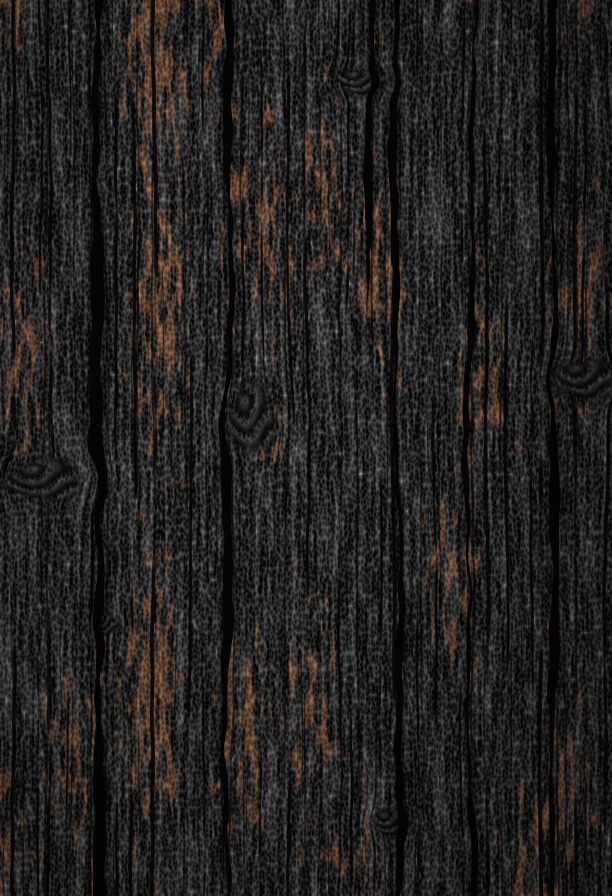
Give the GLSL for this texture, as a Shadertoy shader.

```glsl
const float CHAR_TONE = 0.172;      // mean brightness of the charred face
const float GRAIN_DEPTH = 0.27;
const float FIBRE_DEPTH = 0.21;
const float STRAND_DEPTH = 0.16;
const float RUST_LEVEL = 0.79;      // higher leaves less bare wood
const float RUST_SOFTNESS = 0.09;
const float KNOT_PUSH = 0.6;
const vec3 CHAR_TINT = vec3(1.0, 0.99, 1.01);
const vec3 RUST_COLOR = vec3(0.47, 0.315, 0.225);
const vec3 CRACK_COLOR = vec3(0.014, 0.014, 0.016);

// x position, half width, lowest point
const vec3 SPLITS[6] = vec3[6](
    vec3(0.109, 0.0075, -1.0), vec3(0.254, 0.0058, -1.0), vec3(0.443, 0.0045, -1.0),
    vec3(0.525, 0.0036, -1.0), vec3(0.617, 0.0052, -1.0), vec3(0.412, 0.0040, 0.62));

// centre, radii
const vec4 KNOTS[6] = vec4[6](
    vec4(0.282, 0.531, 0.029, 0.040), vec4(0.050, 0.464, 0.046, 0.024),
    vec4(0.655, 0.577, 0.038, 0.024), vec4(0.404, 0.909, 0.032, 0.016),
    vec4(0.437, 0.082, 0.024, 0.016), vec4(0.118, 0.303, 0.016, 0.014));

vec2 hash2(vec2 p) {
    vec3 a = fract(p.xyx * vec3(0.1031, 0.1030, 0.0973));
    a += dot(a, a.yzx + 33.33);
    return fract((a.xx + a.yz) * a.zy);
}

// Cellular noise: distance to the nearest scattered point
float cells(vec2 p) {
    vec2 cell = floor(p), f = fract(p);
    float nearest = 4.0;
    for (int j = -1; j <= 1; j++)
    for (int i = -1; i <= 1; i++) {
        vec2 o = vec2(i, j);
        vec2 d = o + hash2(cell + o + 57.0) - f;
        nearest = min(nearest, dot(d, d));
    }
    return sqrt(nearest);
}

float wander(float y, float phase) {
    return 0.55 * sin(6.0 * y + phase) + 0.3 * sin(19.0 * y + phase * 2.3)
         + 0.15 * sin(67.0 * y + phase * 4.1);
}

// Broken hairline cracks, about one per column
float hairlines(vec2 p, float spacing, float halfWidth, float edge, float seed) {
    float column = floor(p.x / spacing), mask = 0.0;
    for (int i = -1; i <= 1; i++) {
        float id = column + float(i);
        vec2 h = hash2(vec2(id + 11.0, seed));
        float x = (id + 0.15 + 0.7 * h.x) * spacing + 0.0025 * wander(p.y, h.y * 40.0);
        float run = smoothstep(-0.35, 0.25, wander(p.y * 1.3, h.x * 60.0) + h.y - 0.5);
        float w = halfWidth * (0.5 + 0.7 * h.y) * run;
        float line = 1.0 - smoothstep(w - edge, w + edge, abs(p.x - x));
        mask = max(mask, line * run);
    }
    return mask;
}

void mainImage(out vec4 fragColor, in vec2 fragCoord) {
    vec2 uv = fragCoord / iResolution.xy;
    vec2 p = fragCoord / iResolution.y;
    float edge = 0.7 / iResolution.y;
    float grain = cells(p * vec2(290.0, 170.0));

    // Knots push the fibres aside and carry curved ridges
    vec2 q = p;
    float knot = 0.0, ridges = 0.0, rimRust = 0.0;
    for (int i = 0; i < 6; i++) {
        vec4 k = KNOTS[i];
        vec2 d = (p - k.xy) / k.zw;
        float r = length(d) + 0.12 * sin(3.0 * atan(d.y, d.x) + float(i));
        q.x -= d.x * k.z * KNOT_PUSH * exp(-dot(d, d));
        float inside = 1.0 - smoothstep(0.65, 1.15, r);
        float bowl = length(d + vec2(0.25, -0.55));
        float wave = sin(bowl * 13.0 + 1.5 * sin(d.x * 4.0 + d.y * 2.0) + 2.0 * grain);
        ridges = mix(ridges, 0.5 + 0.5 * wave, inside);
        knot = max(knot, inside);
        float band = smoothstep(0.75, 1.0, r) * (1.0 - smoothstep(1.1, 1.6, r));
        rimRust += band * smoothstep(-0.1, 0.7, d.x - 0.6 * d.y) * smoothstep(0.026, 0.038, k.w);
    }
    q.x += 0.002 * wander(q.y, q.x * 9.0);

    // Stretched cells make the wood fibres
    float fibre = cells(q * vec2(150.0, 8.0));
    float strand = cells(q * vec2(250.0, 32.0) + 19.0);
    float flake = cells(q * vec2(105.0, 24.0) + 41.0);
    float patches = 1.0 - cells(q * vec2(10.0, 2.6) + 7.0);

    // Long splits with ragged walls
    float split = 0.0, wall = 0.0;
    for (int i = 0; i < 6; i++) {
        vec3 s = SPLITS[i];
        float phase = float(i) * 2.7 + 0.6;
        float d = q.x - s.x - 0.0055 * wander(q.y, phase);
        float w = s.y * (0.72 + 0.5 * wander(q.y * 1.7, phase * 3.1));
        w *= smoothstep(s.z, s.z + 0.15, q.y);
        float gap = abs(d + 0.003 * (flake - 0.47)) - w;
        split = max(split, (1.0 - smoothstep(-edge, edge, gap)) * step(s.z, q.y));
        wall = max(wall, exp(-max(gap, 0.0) / 0.005) * step(s.z, q.y));
    }
    float hair = max(hairlines(q, 0.024, 0.0019, edge, 3.0),
                     0.7 * hairlines(q, 0.0125, 0.0010, edge, 8.0));
    hair *= 1.0 - 0.8 * knot;

    // Charred surface
    float tone = CHAR_TONE + GRAIN_DEPTH * (grain - 0.47)
               + FIBRE_DEPTH * (fibre - 0.47) + STRAND_DEPTH * (strand - 0.47);
    tone += 0.1 * smoothstep(0.82, 1.0, grain);
    tone = mix(tone, 0.025 + 0.19 * ridges * (0.5 + grain), 0.85 * knot);
    vec3 color = CHAR_TINT * max(tone * (1.0 - 0.3 * wall), 0.02);

    // Bare wood showing through in streaked patches
    float brightStrip = exp(-pow((p.x - 0.16) / 0.035, 2.0));
    float bare = 0.6 * patches + 0.5 * flake + 0.13 * brightStrip
               + 0.1 * wall + 0.32 * rimRust - 0.4 * knot;
    float rust = smoothstep(RUST_LEVEL - RUST_SOFTNESS, RUST_LEVEL + RUST_SOFTNESS, bare);
    color = mix(color, RUST_COLOR * (0.4 + 0.75 * grain + 0.4 * strand), 0.8 * rust);

    // Cracks, then light falling off toward the corners
    color = mix(color, CRACK_COLOR, max(split, 0.9 * hair));
    vec2 off = (uv - vec2(0.42, 0.6)) * vec2(1.3, 1.1);
    color *= 1.12 - 0.5 * dot(off, off);
    fragColor = vec4(color, 1.0);
}
```
